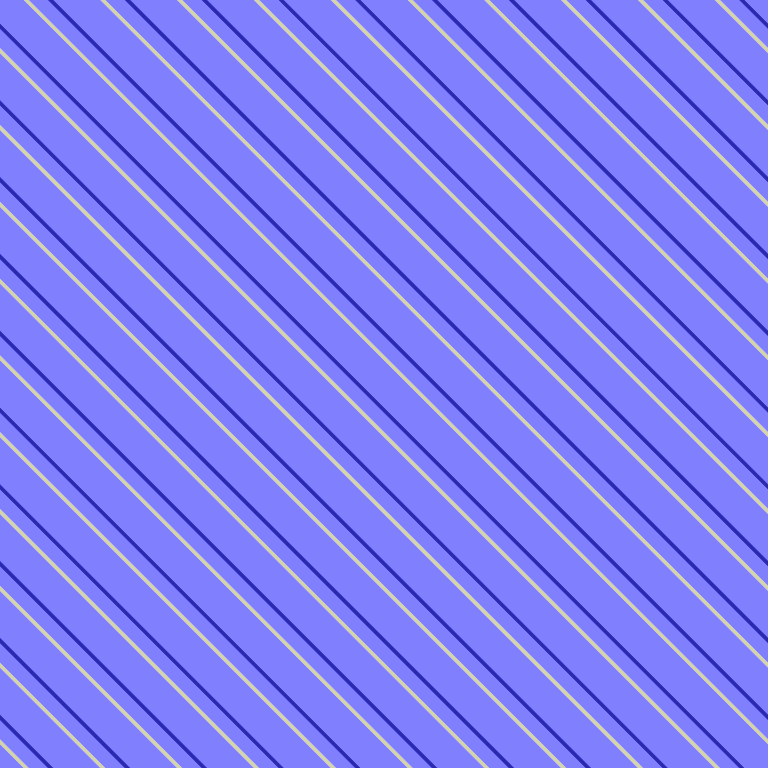
This texture map is drawn by a Shadertoy shader. Its source:

```glsl
#define REPEATS 10.0       // grooves along each side, whole so that it tiles
#define GROOVE_HALF 0.16   // groove centre to middle of its wall, in periods
#define WALL_WIDTH 0.08    // width of one sloping wall, in periods
#define WALL_SLOPE 2.2     // steepest gradient of a wall along each axis

// Signed gradient across one groove: smooth walls, flat floor and flat top.
float grooveGradient(float phase) {
    float offset = fract(phase) - 0.5;
    float t = clamp((abs(offset) - GROOVE_HALF) / WALL_WIDTH + 0.5, 0.0, 1.0);
    return sign(offset) * WALL_SLOPE * 4.0 * t * (1.0 - t);
}

void mainImage(out vec4 fragColor, in vec2 fragCoord) {
    vec2 uv = fragCoord / iResolution.xy;

    // Diagonal grooves, falling to the right
    float gradient = grooveGradient(REPEATS * (uv.x + uv.y));

    // Surface normal packed into colour
    vec3 normal = normalize(vec3(-gradient, -gradient, 1.0));
    fragColor = vec4(normal * 0.5 + 0.5, 1.0);
}
```
